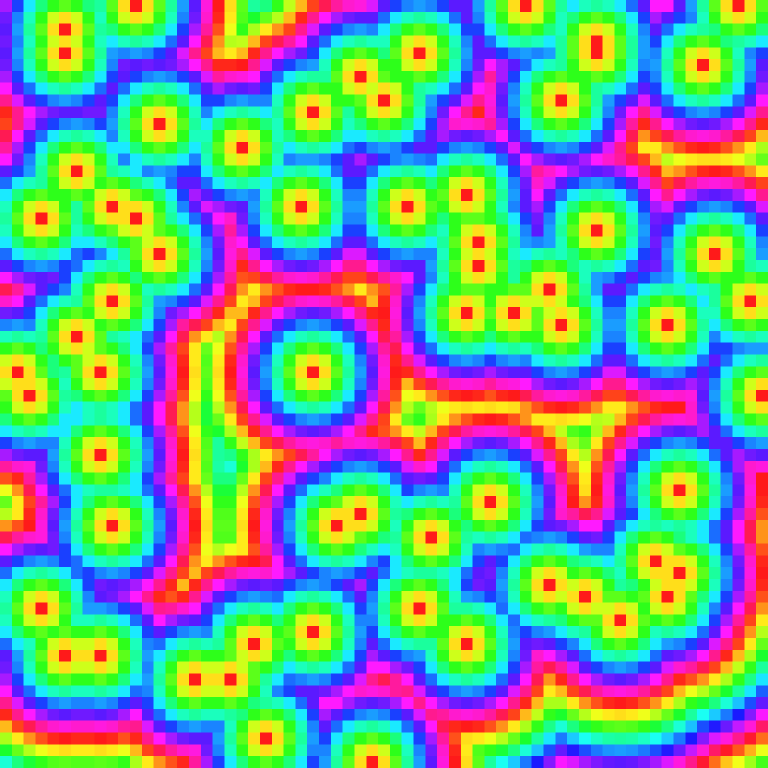
Write a WebGL 1 fragment shader that draws this pattern.

```glsl
precision highp float;
uniform vec2 u_resolution;

const float TILES = 65.0;   // mosaic tiles along each side
const float GRID = 8.0;     // seeds are loosely spread over GRID x GRID

vec2 hash2(vec2 p) {
  vec2 q = vec2(dot(p, vec2(127.1, 311.7)), dot(p, vec2(269.5, 183.3)));
  return fract(sin(q) * 43758.5453);
}

// Tile that holds the seed of one grid slot
vec2 seedTile(vec2 slot) {
  vec2 pos = fract((slot + 2.0 * hash2(slot + 3.0)) / GRID);
  return floor(pos * TILES);
}

// Rainbow that starts at red and repeats every 7 tiles of distance
vec3 rainbow(float dist) {
  float hue = fract(dist / 7.0) * 6.0;
  vec3 pure = clamp(abs(mod(hue + vec3(0.0, 4.0, 2.0), 6.0) - 3.0) - 1.0, 0.0, 1.0);
  return mix(vec3(0.1), vec3(1.0), pure);
}

void main() {
  // Four subsamples per pixel smooth the tile edges
  vec2 tilePos = gl_FragCoord.xy / u_resolution * TILES;
  vec2 shift = 0.25 * TILES / u_resolution;
  vec2 columns = floor(tilePos.x + vec2(-shift.x, shift.x));
  vec2 rows = floor(tilePos.y + vec2(-shift.y, shift.y));

  // Squared distance from each subsample's tile to its nearest seed
  vec4 nearest = vec4(1e5);
  for (int j = 0; j < 8; j++) {
    for (int i = 0; i < 8; i++) {
      vec2 seed = seedTile(vec2(float(i), float(j)));
      vec2 dx = columns - seed.x;
      vec2 dy = rows - seed.y;
      nearest = min(nearest, (dx * dx).xyxy + (dy * dy).xxyy);
    }
  }

  vec4 dist = sqrt(nearest);
  vec3 color = rainbow(dist.x) + rainbow(dist.y) + rainbow(dist.z) + rainbow(dist.w);
  gl_FragColor = vec4(color * 0.25, 1.0);
}
```
